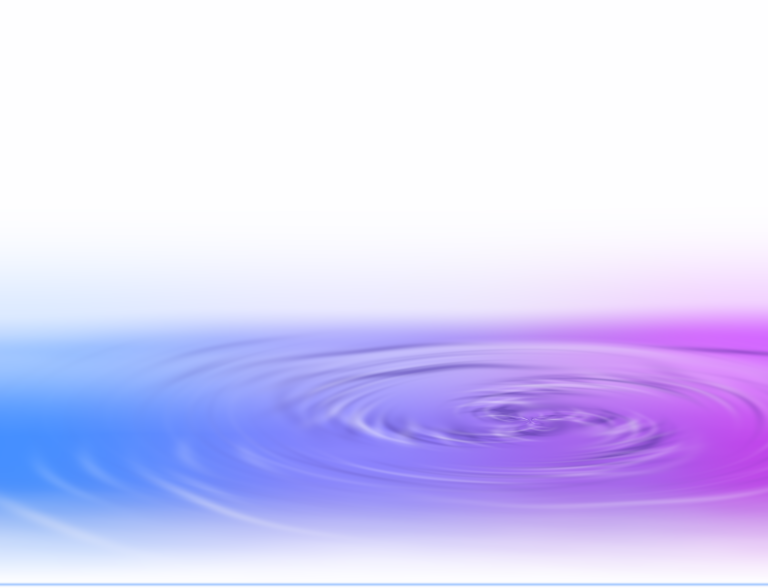
A WebGL 2 fragment shader for this background:

```glsl
#version 300 es
// Rippled water in blue, violet and magenta, fading into white mist above and below.
precision highp float;

uniform vec2 u_resolution;
out vec4 outColor;

const vec3 WHITE = vec3(0.995, 0.995, 1.0);
const vec3 BLUE = vec3(0.27, 0.56, 1.0);
const vec3 PERIWINKLE = vec3(0.54, 0.51, 0.99);
const vec3 VIOLET = vec3(0.64, 0.38, 0.92);
const vec3 MAGENTA = vec3(0.75, 0.27, 0.91);
const vec3 SHADOW = vec3(0.34, 0.24, 0.70);
const vec2 CENTER = vec2(0.69, 0.285);
const float FLATTEN = 4.0;

float bell(float x, float center, float width) {
  float d = (x - center) / width;
  return exp(-d * d);
}

// Hue of the water from left to right.
vec3 pigment(float x) {
  vec3 c = mix(BLUE, PERIWINKLE, smoothstep(0.0, 0.5, x));
  c = mix(c, VIOLET, smoothstep(0.45, 0.8, x));
  return mix(c, MAGENTA, smoothstep(0.78, 1.02, x));
}

// One soft stroke along a slightly spiral ring; polar = (radius, angle).
float arc(vec2 polar, float radius, float slope, float width, float angle, float span) {
  float path = radius + slope * (polar.y - angle) + 0.006 * sin(polar.y * 11.0);
  return bell(polar.x, path, width) * bell(polar.y, angle, span);
}

// Broken ring pattern: x holds the dark troughs, y the bright crests.
vec2 ripples(vec2 polar) {
  vec2 sum = vec2(0.0);
  for (int i = 0; i < 6; i++) {
    float k = float(i);
    float seed = k * 2.4 + 0.7;
    float bend = 1.3 * sin(2.0 * polar.y + seed)
               + 0.7 * sin(5.0 * polar.y - seed * 1.7 + polar.x * 13.0);
    float wave = sin(polar.x * (27.0 + 11.0 * k) + bend + seed * 3.0);
    float gate = 0.5 + 0.5 * sin(3.0 * polar.y + seed * 2.3 + polar.x * (9.0 + 3.0 * k));
    gate *= gate;
    sum += gate * vec2(pow(max(wave, 0.0), 5.0), pow(max(-wave, 0.0), 5.0));
  }
  return sum;
}

// Soft layered sines that vary the water along its flow.
float drift(vec2 p) {
  float sum = 0.0;
  float gain = 0.5;
  for (int i = 0; i < 4; i++) {
    sum += gain * sin(p.x + 1.4 * sin(p.y) + float(i) * 1.9);
    p = mat2(1.6, 0.7, -0.6, 1.7) * p;
    gain *= 0.55;
  }
  return sum;
}

void main() {
  vec2 uv = gl_FragCoord.xy / u_resolution;
  float aspect = u_resolution.x / u_resolution.y;
  vec2 q = (uv - CENTER) * vec2(aspect, FLATTEN);
  vec2 polar = vec2(length(q), atan(q.y, q.x));
  float flow = drift(vec2(uv.x * 6.0, uv.y * 38.0));
  vec3 hue = pigment(uv.x);

  // Mist above the horizon, stronger and pinker at the right.
  float right = smoothstep(0.6, 1.0, uv.x);
  vec3 mistHue = mix(hue, vec3(0.80, 0.30, 1.0), right);
  float mist = (0.19 + 0.10 * right) * pow(smoothstep(0.67, 0.44, uv.y), 1.5);
  vec3 color = mix(WHITE, mistHue, mist);

  // Water body: pale far surface, saturated middle.
  float horizon = 0.445 + 0.012 * right - 0.012 * smoothstep(0.3, 0.0, uv.x);
  float water = smoothstep(horizon + 0.035, horizon - 0.035, uv.y);
  float depth = mix(0.58, 1.0, smoothstep(0.40, 0.25, uv.y + 0.012 * flow));
  float rim = smoothstep(0.50, 0.58, polar.x) * smoothstep(0.34, 0.42, uv.y);
  depth += 0.27 * rim * smoothstep(0.2, 0.75, uv.x) + 0.05 * flow;
  depth -= 0.08 * smoothstep(0.30, 0.38, uv.y) * smoothstep(0.3, 0.0, uv.x);
  vec3 body = mix(WHITE, mix(hue, mistHue, smoothstep(0.2, 0.42, uv.y)), clamp(depth, 0.0, 1.0));
  color = mix(color, body, water);

  // Ripples, strongest around the center and dim in the far left.
  float inside = smoothstep(0.435, 0.395, uv.y) * smoothstep(0.06, 0.17, uv.y);
  float strength = inside * (0.12 + 0.88 * smoothstep(0.62, 0.20, polar.x));
  strength *= smoothstep(-0.1, 0.35, uv.x);
  vec2 rings = ripples(polar);
  float dark = 0.26 * rings.x * strength;
  float bright = 0.24 * rings.y * strength;
  dark += 0.5 * bell(polar.x, 0.07, 0.06) * (0.5 + 0.5 * sin(polar.y * 2.0 + polar.x * 50.0));

  // Long strokes on the far rim.
  dark += 0.65 * arc(polar, 0.39, 0.05, 0.020, 2.05, 0.48);
  dark += 0.45 * arc(polar, 0.55, 0.09, 0.018, 2.05, 0.28);
  dark += 0.50 * arc(polar, 0.59, -0.19, 0.018, 0.92, 0.20);
  bright += 0.35 * arc(polar, 0.50, 0.02, 0.025, 1.50, 0.55);

  // Pale arcs sweeping around the near side.
  bright += 0.50 * arc(polar, 0.80, 0.17, 0.018, -2.30, 0.30);
  bright += 0.45 * arc(polar, 1.08, 0.18, 0.025, -2.43, 0.20);
  bright += 0.35 * arc(polar, 0.60, 0.06, 0.018, -1.20, 0.55);
  for (int i = 0; i < 5; i++) {
    float k = float(i);
    bright += 0.22 * arc(polar, 0.54 + 0.09 * k, 0.13, 0.017, -2.62 + 0.16 * sin(k * 4.0), 0.17);
    dark += 0.15 * arc(polar, 0.48 + 0.06 * k, 0.08, 0.018, 2.50 + 0.2 * sin(k * 3.0), 0.20);
  }
  color = mix(color, mix(SHADOW, hue * 0.72, 0.5), clamp(dark, 0.0, 0.75));
  color = mix(color, mix(hue, WHITE, 0.72), clamp(bright, 0.0, 0.75));

  // Near edge: greyed water dissolving to white, closed by a thin blue line.
  float grey = bell(uv.y, 0.10, 0.06);
  color = mix(color, vec3(0.66, 0.67, 0.86), 0.32 * grey);
  float fade = smoothstep(0.0, 0.19, uv.y + 0.006 * flow);
  color = mix(WHITE, color, fade);
  color = mix(color, mix(BLUE, WHITE, 0.45), 0.8 * bell(uv.y, 0.006, 0.0025));
  outColor = vec4(clamp(color, 0.0, 1.0), 1.0);
}
```
